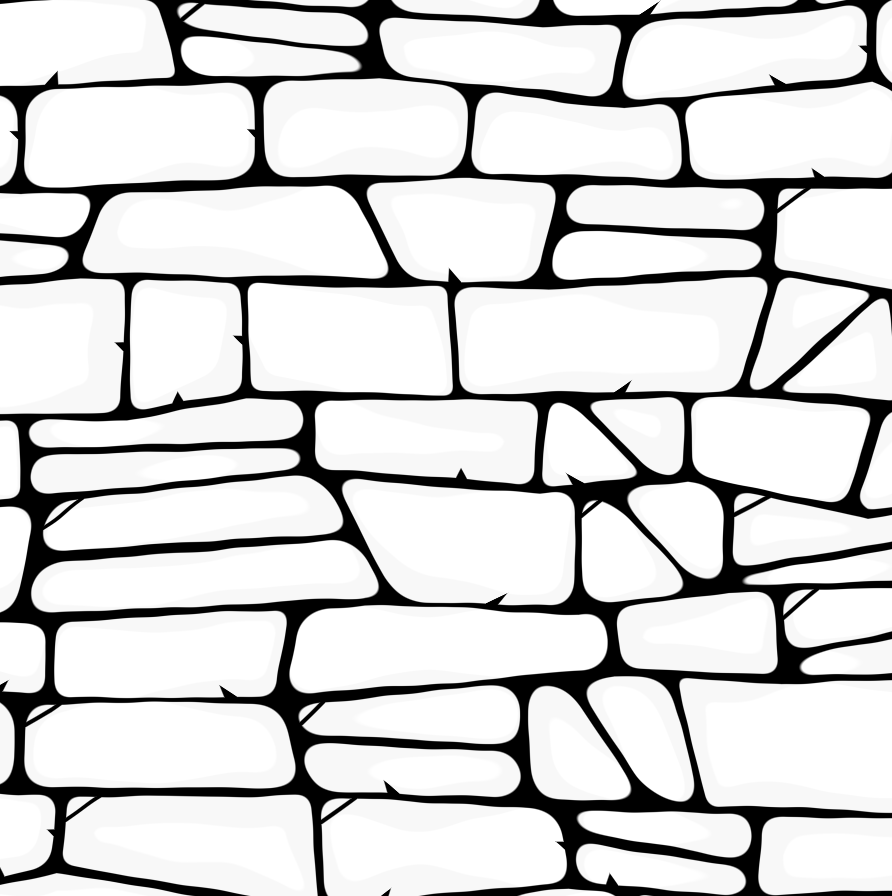
A WebGL 1 fragment shader for this texture:

```glsl
precision highp float;
// Dry stone wall in black and white: bent courses are cut by slanted joints,
// some stones are split again or chipped, and corners are rounded by a smooth
// minimum of the edge distances. Faint patches shade the rims of the stones.

uniform vec2 u_resolution;

const float ROWS = 9.0;
const float PER_ROW = 4.0;

float hash(vec2 p) {
  return fract(sin(dot(p, vec2(127.1, 311.7))) * 43758.545);
}

vec2 gradient(vec2 cell) {
  float a = 6.2832 * hash(cell);
  return vec2(cos(a), sin(a));
}

float gradientNoise(vec2 p) {
  vec2 i = floor(p), f = fract(p);
  vec2 u = f * f * f * (f * (f * 6.0 - 15.0) + 10.0);
  vec2 e = vec2(1.0, 0.0);
  float low = mix(dot(gradient(i), f), dot(gradient(i + e), f - e), u.x);
  float high = mix(dot(gradient(i + e.yx), f - e.yx), dot(gradient(i + 1.0), f - 1.0), u.x);
  return mix(low, high, u.y);
}

float smoothMin(float a, float b, float k) {
  float h = max(k - abs(a - b), 0.0) / k;
  return min(a, b) - h * h * k * 0.25;
}

// Upright joints: lean, and position at height dy from the middle of the row
float jointLean(float i, float row) {
  float h = hash(vec2(i + 5.3, row + 2.7)) * 2.0 - 1.0;
  return 0.08 * h + 0.45 * h * h * h;
}

float jointX(float i, float row, float dy) {
  float jitter = 0.66 * (hash(vec2(i, row)) - 0.5);
  return (i + jitter + hash(vec2(row, 9.1))) / PER_ROW + jointLean(i, row) * dy;
}

float stoneIndex(float x, float row, float dy) {
  float i = floor(x * PER_ROW - hash(vec2(row, 9.1)));
  if (x < jointX(i, row, dy)) return i - 1.0;
  if (x >= jointX(i + 1.0, row, dy)) return i + 1.0;
  return i;
}

// Lower edge of a row: straight pieces that bend at its upright joints
float courseY(float row, float x) {
  float i = stoneIndex(x, row, 0.0);
  float left = jointX(i, row, 0.0), right = jointX(i + 1.0, row, 0.0);
  float a = hash(vec2(i + 3.7, row + 8.2)), b = hash(vec2(i + 4.7, row + 8.2));
  return (row + 0.58 * (mix(a, b, (x - left) / (right - left)) - 0.5)) / ROWS;
}

void main() {
  vec2 p = gl_FragCoord.xy / u_resolution.y;
  float pixel = 1.0 / u_resolution.y;
  vec2 q = p + 0.0022 * vec2(gradientNoise(p * 22.0), gradientNoise(p * 22.0 + 40.0));

  // Find the stone
  float row = floor(q.y * ROWS);
  if (q.y < courseY(row, q.x)) row -= 1.0;
  else if (q.y >= courseY(row + 1.0, q.x)) row += 1.0;
  float dy = q.y - (row + 0.5) / ROWS;
  float i = stoneIndex(q.x, row, dy);
  vec2 id = vec2(i, row);

  // Distances to its four edges
  float bottom = q.y - courseY(row, q.x);
  float top = courseY(row + 1.0, q.x) - q.y;
  float leftLean = jointLean(i, row), rightLean = jointLean(i + 1.0, row);
  float left = (q.x - jointX(i, row, dy)) * inversesqrt(1.0 + leftLean * leftLean);
  float right = (jointX(i + 1.0, row, dy) - q.x) * inversesqrt(1.0 + rightLean * rightLean);
  float rounding = 0.012 + 0.024 * hash(id + 6.4);
  float edge = smoothMin(min(bottom, top), min(left, right) - 0.001, rounding);

  // Some stones are split lengthwise or slantwise
  float leftX = jointX(i, row, 0.0), rightX = jointX(i + 1.0, row, 0.0);
  float midX = 0.5 * (leftX + rightX);
  float midY = 0.5 * (courseY(row, midX) + courseY(row + 1.0, midX));
  float side = 0.0;
  if (hash(id + 13.6) < 0.28) {
    float turn = hash(id + 17.2) - 0.5;
    float angle = rightX - leftX > 0.2 ? 0.4 * turn : sign(turn) * (0.5 + abs(turn));
    float split = dot(q - vec2(midX, midY), vec2(-sin(angle), cos(angle)));
    side = step(0.0, split);
    edge = smoothMin(edge, abs(split), rounding);
  }
  float face = edge - 0.0042 - 0.0042 * gradientNoise(p * 7.0);

  // Chipped upper corners and small spiky cracks
  if (hash(id + 21.8) < 0.25) {
    float chip = abs(dot(vec2(left, top), vec2(0.6, 0.8)) - 0.029);
    face = min(face, chip - 0.0022);
  }
  float lean = 3.0 * hash(id + 25.1) - 1.5;
  float along = q.x - mix(leftX, rightX, 0.2 + 0.6 * hash(id + 29.3));
  float spike = bottom - 0.017 + 1.9 * abs(along - lean * bottom);
  if (hash(id + 31.7) < 0.5) face = min(face, 0.45 * spike);
  float nick = right - 0.014 + 2.0 * abs(q.y - midY - 0.5 * right);
  if (hash(id + 37.9) < 0.25) face = min(face, 0.45 * nick);

  // Faint rim shade on white, then black joints
  float rim = 0.017 + 0.05 * gradientNoise(p * 6.0 + 31.0 * hash(id + side));
  float white = mix(0.972, 1.0, smoothstep(-pixel, pixel, edge - rim));
  float ink = smoothstep(-0.75 * pixel, 0.75 * pixel, face);
  gl_FragColor = vec4(vec3(white * ink), 1.0);
}
```
